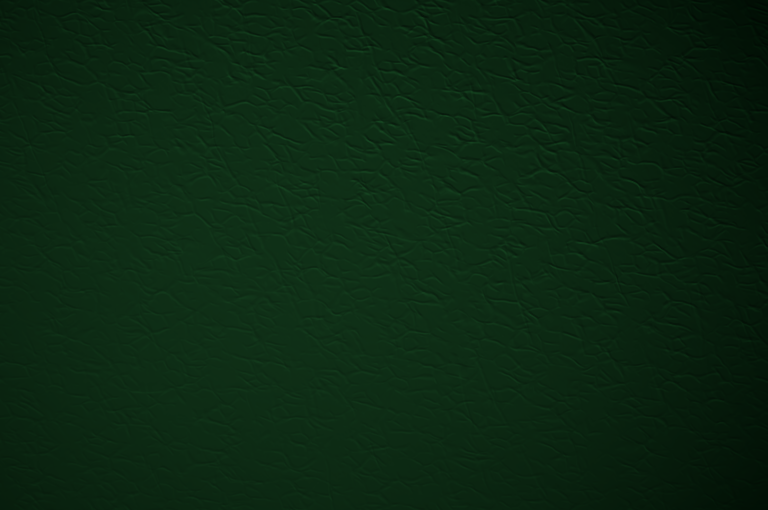
This texture is drawn by a Shadertoy shader. Its source:

```glsl
// Dark green embossed leather under a soft off-centre light.
// Warped, stretched cellular noise gives the creases; a height difference
// along the light direction turns them into thin lit and shaded edges.

const vec3 SHADE_GREEN = vec3(0.021, 0.099, 0.040);
const vec3 LIT_GREEN   = vec3(0.067, 0.203, 0.099);
const vec2 GLOW_CENTRE = vec2(0.39, 0.48);   // fraction of the canvas
const vec2 GLOW_FALLOFF = vec2(2.50, 1.50);
const float GLOW_PEAK  = 0.87;
const vec2 LIGHT_DIR   = vec2(0.28, 0.96);
const float LIGHT_STEP = 0.0017;             // in canvas heights
const float RELIEF_MIN = 0.17;
const float RELIEF_MAX = 0.52;
const float LIT_EDGE_GAIN = 1.4;
const float GRAIN_ANGLE = -0.28;
const float FOLD_ANGLE  = -1.20;
const vec2 FINE_SCALE   = vec2(29.0, 50.0);
const vec2 COARSE_SCALE = vec2(15.0, 30.0);
const vec2 FOLD_SCALE   = vec2(2.4, 10.0);
const float MOTTLE = 0.02;

vec2 hash2(vec2 p) {
    vec3 q = fract(vec3(p.xyx) * vec3(0.1031, 0.1030, 0.0973));
    q += dot(q, q.yzx + 33.33);
    return fract((q.xx + q.yz) * q.zy);
}

// Smooth irregular field of turned sine waves, about -1 to 1
float waves(vec2 p) {
    float sum = 0.0, weight = 0.5;
    for (int i = 0; i < 4; i++) {
        sum += weight * sin(p.x + 1.7 * sin(p.y * 0.8 + float(i))) * cos(p.y * 1.1 + 0.6);
        p = mat2(0.8, 0.6, -0.6, 0.8) * p * 1.63 + 2.3;
        weight *= 0.65;
    }
    return sum;
}

// Distance to the nearest cell border, in cell units
float borderDistance(vec2 p) {
    vec2 cell = floor(p), local = fract(p);
    float nearest = 8.0, second = 8.0;
    for (int y = -1; y <= 1; y++)
    for (int x = -1; x <= 1; x++) {
        vec2 offset = vec2(x, y);
        float d = length(offset + hash2(cell + offset) - local);
        second = min(second, max(nearest, d));
        nearest = min(nearest, d);
    }
    return 0.5 * (second - nearest);
}

vec2 turn(vec2 p, float angle) {
    float c = cos(angle), s = sin(angle);
    return vec2(c * p.x + s * p.y, c * p.y - s * p.x);
}

// Groove depth, faded out in short runs so that creases start and stop
float crease(vec2 p, float angle, vec2 scale, float width, float patchScale) {
    float depth = 1.0 - smoothstep(0.0, width, borderDistance(turn(p, angle) * scale + 40.0));
    return depth * smoothstep(-0.35, 0.45, waves(p * patchScale + scale));
}

float leatherHeight(vec2 p) {
    vec2 warp = vec2(waves(p * 29.0), waves(p.yx * 31.0 + 7.0));
    vec2 q = p + 0.008 * warp;
    float fine   = crease(q, GRAIN_ANGLE, FINE_SCALE, 0.17, 47.0);
    float coarse = crease(q + 0.3, GRAIN_ANGLE, COARSE_SCALE, 0.11, 37.0);
    float fold   = crease(q, FOLD_ANGLE, FOLD_SCALE, 0.040, 17.0);
    return -0.55 * fine - 0.75 * coarse - 0.45 * fold + 0.08 * waves(p * 110.0);
}

void mainImage(out vec4 fragColor, in vec2 fragCoord) {
    vec2 uv = fragCoord / iResolution.xy;
    vec2 p = fragCoord / iResolution.y;

    // Broad light pool, darkest towards the right corners
    vec2 away = uv - GLOW_CENTRE;
    float glow = GLOW_PEAK - dot(GLOW_FALLOFF, away * away);
    glow = max(glow, -0.4) + MOTTLE * waves(p * 9.0);
    vec3 colour = mix(SHADE_GREEN, LIT_GREEN, glow);

    // Emboss: slopes facing the light brighten, the others darken
    vec2 stepToLight = LIGHT_DIR * LIGHT_STEP;
    float slope = leatherHeight(p - stepToLight) - leatherHeight(p + stepToLight);
    float coarseness = smoothstep(0.40, 1.50, uv.x * 0.7 + uv.y);
    float relief = mix(RELIEF_MIN, RELIEF_MAX, coarseness);
    slope *= slope > 0.0 ? LIT_EDGE_GAIN : 1.0;
    colour *= 1.0 + relief * clamp(slope, -0.8, 1.2);

    fragColor = vec4(clamp(colour, 0.0, 1.0), 1.0);
}
```
